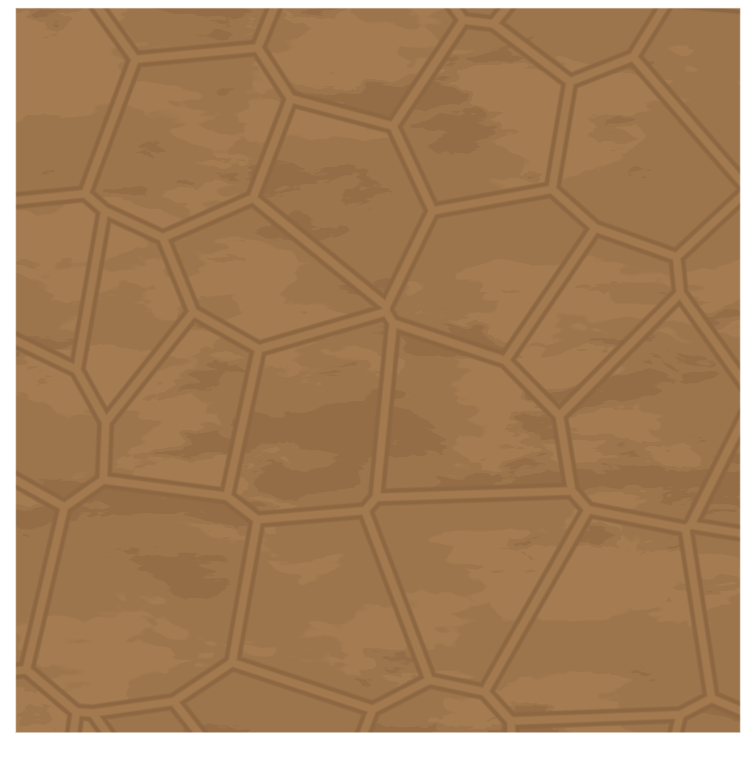
Reproduce this texture procedurally as a Shadertoy shader.

```glsl
#define CELLS 4.9
#define JITTER 0.86
#define PANEL_HALF 0.479
#define GROOVE_OFFSET 0.0082
#define GROOVE_HALF 0.0036
#define LIGHT_CLAY vec3(0.648, 0.486, 0.317)
#define MID_CLAY vec3(0.614, 0.458, 0.298)
#define DARK_CLAY vec3(0.580, 0.428, 0.280)
#define SEAM_CLAY vec3(0.640, 0.475, 0.308)
#define GROOVE_CLAY vec3(0.550, 0.403, 0.259)

vec2 hash2(vec2 p) {
    vec3 q = fract(p.xyx * vec3(0.1031, 0.1030, 0.0973));
    q += dot(q, q.yzx + 33.33);
    return fract((q.xx + q.yz) * q.zy);
}

float valueNoise(vec2 p) {
    vec2 cell = floor(p);
    vec2 f = fract(p);
    f = f * f * (3.0 - 2.0 * f);
    float low = mix(hash2(cell).x, hash2(cell + vec2(1, 0)).x, f.x);
    float high = mix(hash2(cell + vec2(0, 1)).x, hash2(cell + vec2(1, 1)).x, f.x);
    return mix(low, high, f.y);
}

float fbm(vec2 p) {
    float sum = 0.0, weight = 0.5, total = 0.0;
    for (int i = 0; i < 5; i++) {
        sum += weight * valueNoise(p);
        total += weight;
        weight *= 0.54;
        p = mat2(0.96, 0.28, -0.28, 0.96) * p * 2.03 + 17.3;
    }
    return sum / total;
}

vec2 seedPoint(vec2 cell) {
    return cell + 0.5 + JITTER * (hash2(cell + 41.0) - 0.5);
}

// Distance to the nearest border between Voronoi cells
float seamDistance(vec2 p) {
    vec2 home = floor(p);
    vec2 nearest = vec2(0.0);
    float best = 1e3;
    for (int y = -1; y <= 1; y++)
    for (int x = -1; x <= 1; x++) {
        vec2 toSeed = seedPoint(home + vec2(x, y)) - p;
        float d = dot(toSeed, toSeed);
        if (d < best) {
            best = d;
            nearest = toSeed;
        }
    }
    float border = 1e3;
    for (int y = -3; y <= 3; y++)
    for (int x = -3; x <= 3; x++) {
        vec2 toSeed = seedPoint(home + vec2(x, y)) - p;
        vec2 gap = toSeed - nearest;
        if (dot(gap, gap) > 1e-4)
            border = min(border, dot(0.5 * (toSeed + nearest), normalize(gap)));
    }
    return border;
}

// Flat-toned clay with ragged horizontal patches and streaks
vec3 claySurface(vec2 p) {
    vec2 warp = vec2(fbm(p * 9.0), fbm(p * 9.0 + 31.0)) - 0.5;
    vec2 q = p + warp * vec2(0.08, 0.03);
    float patches = fbm(q * vec2(4.5, 11.0) + 5.0);
    float streaks = fbm(q * vec2(9.0, 27.0) + 63.0);
    float cluster = fbm(p * vec2(3.0, 6.0) + 90.0);
    vec3 color = mix(MID_CLAY, LIGHT_CLAY, smoothstep(0.490, 0.515, patches));
    float dark = streaks + 0.5 * (cluster - 0.5);
    color = mix(color, MID_CLAY, smoothstep(0.580, 0.600, dark));
    return mix(color, DARK_CLAY, smoothstep(0.665, 0.690, dark));
}

void mainImage(out vec4 fragColor, in vec2 fragCoord) {
    vec2 uv = fragCoord / iResolution.x;
    float pixel = 1.0 / iResolution.x;
    vec2 p = uv - vec2(0.5, 0.526);

    vec3 color = claySurface(p + 2.0);

    // Raised seam with a dark groove on each side
    float seam = seamDistance(p * CELLS + 20.0) / CELLS;
    float soft = max(pixel, 0.0012);
    color = mix(SEAM_CLAY, color,
                smoothstep(GROOVE_OFFSET - soft, GROOVE_OFFSET + soft, seam));
    float groove = abs(seam - GROOVE_OFFSET);
    color = mix(GROOVE_CLAY, color,
                smoothstep(GROOVE_HALF - 2.0 * soft, GROOVE_HALF + soft, groove));

    // Square panel on white
    vec2 side = abs(p) - PANEL_HALF;
    float outside = smoothstep(-soft, soft, max(side.x, side.y));
    fragColor = vec4(mix(color, vec3(1.0), outside), 1.0);
}
```
